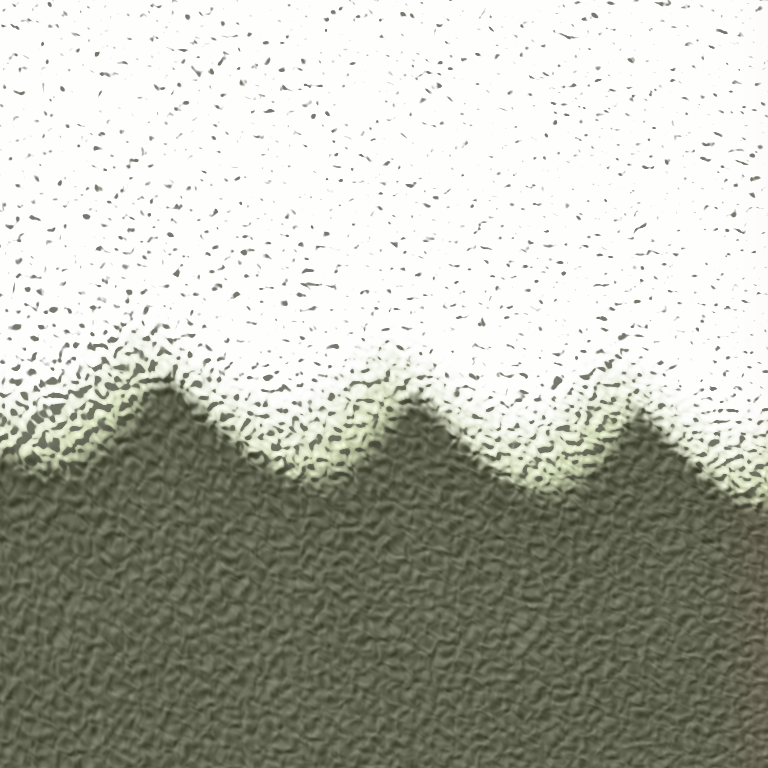
This texture is drawn by a WebGL 1 fragment shader. Its source:

```glsl
precision highp float;
// Rough plaster wall in hard sunlight, with a scalloped shadow and a pale green fringe.

uniform vec2 u_resolution;

#define GRAIN 84.0         // plaster cells across the canvas
#define RELIEF 0.062       // bump contrast inside the shadow
#define SPECK_LIMIT 1.22   // higher leaves fewer specks in full sun
#define FRINGE_LIFT 0.092  // height of the fringe above the shadow
#define FRINGE_SHIFT 0.034 // sideways offset of the fringe
#define LIGHT_DIR vec2(-0.46, 0.89)
#define SHADOW_COLOR vec3(0.378, 0.388, 0.315)
#define FRINGE_COLOR vec3(0.80, 0.84, 0.69)
#define SUN_COLOR vec3(0.995, 0.995, 0.993)
#define SPECK_COLOR vec3(0.40, 0.41, 0.36)

vec2 hashGradient(vec2 cell) {
  vec3 h = fract(cell.xyx * vec3(0.1031, 0.1030, 0.0973));
  h += dot(h, h.yzx + 33.33);
  float angle = 6.2832 * fract((h.x + h.y) * h.z);
  return vec2(cos(angle), sin(angle));
}

float gradientNoise(vec2 p) {
  vec2 i = floor(p);
  vec2 f = p - i;
  vec2 u = f * f * f * (f * (f * 6.0 - 15.0) + 10.0);
  vec2 e = vec2(1.0, 0.0);
  float a = dot(hashGradient(i), f);
  float b = dot(hashGradient(i + e.xy), f - e.xy);
  float c = dot(hashGradient(i + e.yx), f - e.yx);
  float d = dot(hashGradient(i + e.xx), f - e.xx);
  return mix(mix(a, b, u.x), mix(c, d, u.x), u.y);
}

// Two octaves, each turned so that the cell grid does not show
float plasterHeight(vec2 p) {
  vec2 coarse = mat2(0.82, 0.57, -0.57, 0.82) * p;
  vec2 fine = mat2(0.45, -0.89, 0.89, 0.45) * p * 1.8;
  return gradientNoise(coarse + 117.0) + 0.32 * gradientNoise(fine + 231.0);
}

// Directional slope of the plaster, about -2 to 2
float plasterSlope(vec2 uv) {
  vec2 p = uv * GRAIN * vec2(1.0, mix(0.92, 1.25, uv.x));
  p += 0.5 * vec2(gradientNoise(p * 0.6 + 140.0), gradientNoise(p * 0.6 + 290.0));
  vec2 stride = LIGHT_DIR * 0.27;
  return (plasterHeight(p + stride) - plasterHeight(p - stride)) / 0.35;
}

// Scallop phase: whole numbers are peaks, closer together to the right
float scallopPhase(float x) {
  return 3.077 * (x - 0.215) + 0.544 * (x - 0.215) * (x - 0.54);
}

// Height of the scalloped edge; roundness blunts the peaks
float scallopEdge(float x, float roundness) {
  float f = fract(scallopPhase(x));
  float away = f < 0.57 ? f / 0.57 : (1.0 - f) / 0.43;
  away = length(vec2(away, roundness));
  float rise = pow(max(1.0 - away, 0.0), 1.75);
  return 0.394 - 0.05 * x + (0.144 - 0.025 * x) * rise;
}

void main() {
  vec2 uv = gl_FragCoord.xy / u_resolution;
  float slope = clamp(plasterSlope(uv), -2.8, 2.6);
  float blotch = gradientNoise(uv * 7.0 + 5.0);

  // Heights above the shadow edge and above the fringe
  float aboveShadow = uv.y - scallopEdge(uv.x, 0.08);
  float aboveFringe = uv.y - scallopEdge(uv.x + FRINGE_SHIFT, 0.25) - FRINGE_LIFT;

  // Shadowed plaster, darker just under the edge, warmer at the far right
  vec3 shadow = SHADOW_COLOR + RELIEF * slope;
  shadow -= 0.04 * exp(-max(-aboveShadow, 0.0) / 0.055);
  shadow += 0.02 * blotch;
  shadow += vec3(0.02, 0.0, 0.008) * smoothstep(0.92, 1.0, uv.x);

  // Sunlit plaster fading from the green fringe to white
  float sun = smoothstep(-0.095, 0.035, aboveFringe + 0.016 * slope);
  vec3 lit = mix(FRINGE_COLOR + 0.06 * slope, SUN_COLOR, sun);
  lit -= vec3(0.0, 0.008, 0.01) * smoothstep(0.96, 1.0, uv.x);

  // Dark specks, denser near the fringe and at the lower left
  float lowLeft = (1.0 - smoothstep(0.0, 0.5, uv.x)) * (1.0 - smoothstep(0.55, 0.85, uv.y));
  float limit = mix(0.3, SPECK_LIMIT, smoothstep(-0.07, 0.09, aboveFringe));
  limit += 0.3 * blotch - 0.4 * lowLeft;
  float speck = smoothstep(limit, limit + 0.85, -slope);
  lit = mix(lit, SPECK_COLOR, 0.9 * speck);

  // Soft edge: crisp right of each peak, wider on the left
  float f = fract(scallopPhase(uv.x));
  float leftSide = smoothstep(0.45, 0.7, f) * (1.0 - smoothstep(0.88, 1.0, f));
  float blur = mix(0.020, 0.036, leftSide);
  float exposure = smoothstep(-blur, blur, aboveShadow - 0.004 + 0.005 * slope);

  gl_FragColor = vec4(clamp(mix(shadow, lit, exposure), 0.0, 1.0), 1.0);
}
```
